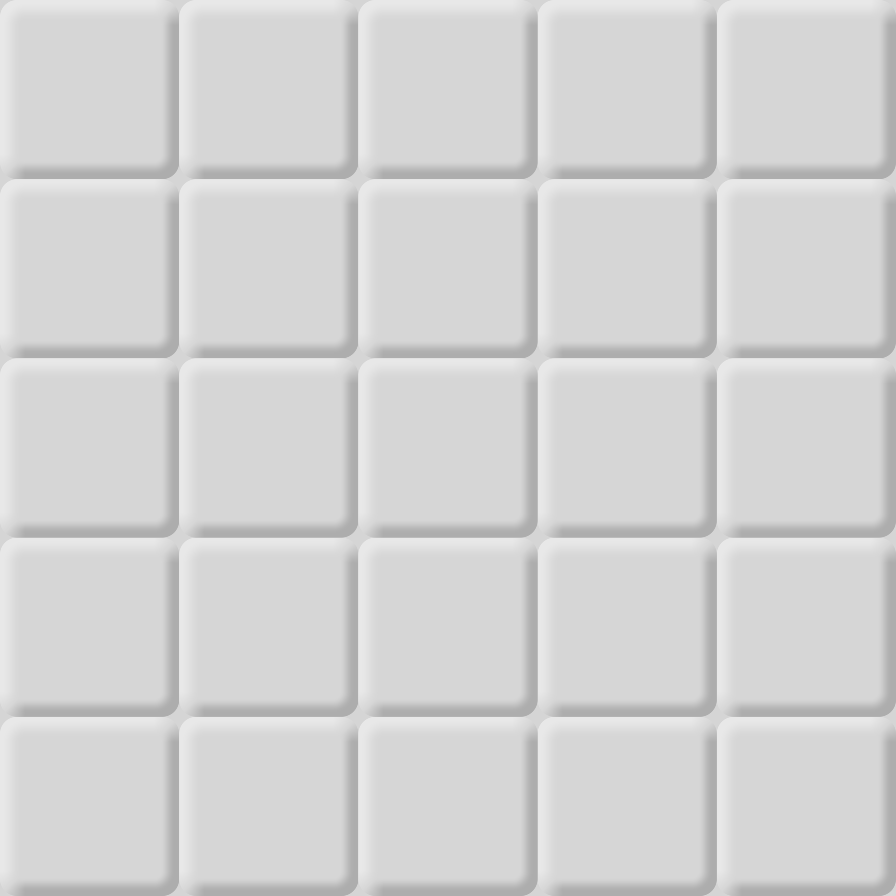
This pattern is drawn by a Shadertoy shader. Its source:

```glsl
// Five by five grid of pale cushioned tiles with rounded corners.
// Each tile is a rounded-box distance field; its rim is lit from the upper
// left by the field's direction, and the cells repeat whole so it tiles.

const float TILES = 5.0;
const float CORNER_RADIUS = 0.095;  // tile outline, in cells
const float BEVEL_RADIUS = 0.14;    // softer contour that carries the shading

const vec3 FACE = vec3(0.84);
const vec3 GAP = vec3(0.835);
const vec3 HIGHLIGHT = vec3(0.91);
const vec3 SHADOW = vec3(0.68);

// Offset from the inner core of a unit cell, zero inside the core
vec2 coreOffset(vec2 p, float radius) {
    return max(abs(p) - (0.5 - radius), 0.0);
}

// Signed distance to a rounded box filling the cell
float roundedBox(vec2 p, float radius) {
    return length(coreOffset(p, radius)) - radius;
}

// Outward direction of the rim; zero on the flat face
vec2 rimNormal(vec2 p, float radius) {
    vec2 offset = coreOffset(p, radius);
    return sign(p) * offset / max(length(offset), 1e-4);
}

// Rim strength: full at the edge, fading between two depths
float rim(float depth, float plateau, float end) {
    return 1.0 - smoothstep(plateau, end, depth);
}

vec3 shadeTile(vec2 p) {
    float depth = -roundedBox(p, BEVEL_RADIUS);
    vec2 n = rimNormal(p, BEVEL_RADIUS);
    float light = clamp(n.y - n.x, -1.0, 1.0);

    vec3 color = mix(FACE, HIGHLIGHT, max(light, 0.0) * rim(depth, 0.01, 0.115));
    return mix(color, SHADOW, max(-light, 0.0) * rim(depth, 0.025, 0.105));
}

void mainImage(out vec4 fragColor, in vec2 fragCoord) {
    vec2 cell = fract(fragCoord / iResolution.xy * TILES) - 0.5;
    float pixel = TILES / min(iResolution.x, iResolution.y);

    // Smooth tile outline over the small gaps where corners meet
    float outline = roundedBox(cell, CORNER_RADIUS);
    float coverage = 1.0 - smoothstep(-0.5 * pixel, 0.5 * pixel, outline);
    fragColor = vec4(mix(GAP, shadeTile(cell), coverage), 1.0);
}
```
